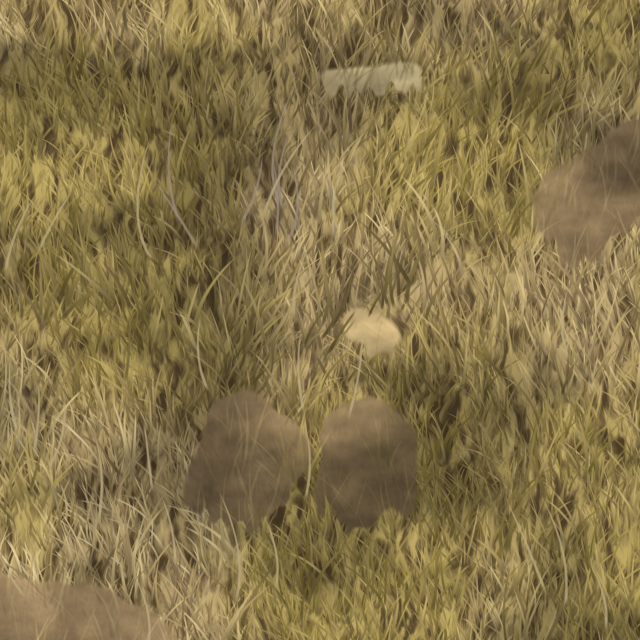
Reproduce this texture procedurally as a Shadertoy shader.

```glsl
// Dry hillside grass: fibrous ground, half-buried stones and layered tufts.
// Tufts are fans of parabolic blades on jittered grids, drawn back to front.

const vec3 UMBER = vec3(0.31, 0.25, 0.16);
const vec3 BROWN = vec3(0.49, 0.41, 0.30);
const vec3 STRAW = vec3(0.61, 0.53, 0.38);
const vec3 PALE  = vec3(0.73, 0.66, 0.50);
const vec3 MOSS  = vec3(0.40, 0.35, 0.16);
const vec3 OLIVE = vec3(0.61, 0.54, 0.31);
const vec3 TWIG  = vec3(0.60, 0.54, 0.48);

float hash(vec2 p) {
    return fract(sin(dot(p, vec2(127.1, 311.7))) * 43758.55);
}
vec2 hash2(vec2 p) {
    return vec2(hash(p), hash(p + 37.7));
}
float noise(vec2 p) {
    vec2 i = floor(p), f = fract(p);
    f = f * f * (3.0 - 2.0 * f);
    return mix(mix(hash(i), hash(i + vec2(1, 0)), f.x),
               mix(hash(i + vec2(0, 1)), hash(i + vec2(1, 1)), f.x), f.y);
}
float fbm(vec2 p) {
    float sum = 0.0, amp = 0.53;
    for (int i = 0; i < 4; i++) {
        sum += amp * noise(p);
        p = p * 2.03 + 11.3;
        amp *= 0.5;
    }
    return sum;
}
vec2 turn(vec2 p, float a) {
    float c = cos(a), s = sin(a);
    return vec2(c * p.x - s * p.y, s * p.x + c * p.y);
}
float greenness(vec2 p) {
    return 0.15 + 0.75 * smoothstep(0.32, 0.66, fbm(p * 4.0 + 8.0));
}
vec3 grassColor(float tone, float green) {
    vec3 dry = mix(BROWN * 0.84, STRAW, smoothstep(0.0, 0.6, tone));
    dry = mix(dry, PALE, smoothstep(0.6, 1.0, tone));
    return mix(dry, mix(MOSS, OLIVE, tone), green);
}

// Coverage of one blade in x, position along it in y
vec2 blade(vec2 q, float angle, float len, float bend, float width) {
    q = turn(q, angle);
    float t = q.y / len, slope = 2.0 * bend * t;
    float d = abs(q.x - bend * len * t * t) / sqrt(1.0 + slope * slope);
    float w = width * (1.0 - 0.7 * t * t);
    float soft = max(0.0015, 0.8 / iResolution.y);
    float ends = smoothstep(0.0, 0.15, t) * (1.0 - smoothstep(0.8, 1.0, t));
    return vec2((1.0 - smoothstep(w - soft, w + soft, d)) * ends, t);
}

// Paints a fan of blades growing from the root
vec3 tuft(vec3 col, vec2 p, vec2 root, float len, float width,
          float green, float cover, vec2 seed) {
    vec2 q = p - root;
    if (dot(q, q) > len * len * 1.7) return col;
    float lean = (noise(root * 4.5 + 3.0) - 0.5) * 0.7;
    float patchTone = 0.5 * noise(root * 6.0 + 20.0) - 0.25;
    for (int i = 0; i < 11; i++) {
        vec2 key = seed + float(i) * vec2(1.37, 2.91);
        vec2 a = hash2(key), b = hash2(key + 71.3);
        vec2 foot = (vec2(b.y, a.y) - 0.5) * len * vec2(0.65, 0.4);
        vec2 m = blade(q - foot, lean + (a.x - 0.5) * 1.1, len * mix(0.5, 1.0, a.y),
                       b.x - 0.5, width * mix(0.6, 1.3, b.y));
        float tone = clamp(fract(a.x * 7.0 + b.y * 3.0) + patchTone, 0.0, 1.0);
        vec3 ink = grassColor(tone, clamp(green + (b.x - 0.5) * 0.6, 0.0, 1.0));
        ink *= mix(0.72, 1.05, smoothstep(0.0, 0.6, m.y));
        col = mix(col, ink, m.x * cover);
    }
    return col;
}

// One grid of tufts, the rows nearest the viewer painted last
vec3 meadow(vec3 col, vec2 p, float size, float width, float cover, float id) {
    for (int y = 0; y >= -2; y--)
    for (int x = -1; x <= 1; x++) {
        vec2 cell = floor(p / size) + vec2(x, y), seed = cell + id * 17.3;
        vec2 root = (cell + 0.1 + 0.8 * hash2(seed + 5.1)) * size;
        float len = size * mix(0.8, 1.1, hash(seed + 9.4));
        col = tuft(col, p, root, len, width, greenness(root), cover, seed);
    }
    return col;
}

// Colour and coverage of a weathered stone, its foot frayed by grass
vec4 stone(vec2 p, vec2 centre, vec2 halfSize, float angle, vec3 tint) {
    vec2 q = turn(p - centre, angle);
    float r = min(halfSize.x, halfSize.y);
    q += 0.6 * r * (vec2(fbm(p * 13.0), fbm(p * 13.0 + 40.0)) - 0.5);
    float d = length(vec2(max(abs(q.x) - halfSize.x + r, 0.0),
                          max(abs(q.y) - halfSize.y + r, 0.0))) - r;
    float foot = 1.0 - smoothstep(-0.5, 0.6, q.y / halfSize.y);
    d += 0.04 * foot * (noise(p * vec2(90.0, 14.0)) - 0.4);
    float light = 0.78 + 0.12 * clamp(q.y / halfSize.y, -1.0, 1.0);
    light += 0.4 * fbm(p * vec2(30.0, 45.0));
    return vec4(tint * light, 1.0 - smoothstep(-0.006, 0.003, d));
}

void mainImage(out vec4 fragColor, in vec2 fragCoord) {
    vec2 p = fragCoord / iResolution.y;
    // Matted ground fibres with shadowed gaps
    vec2 warp = p + 0.07 * vec2(fbm(p * 9.0), fbm(p * 9.0 + 30.0));
    float fibre = smoothstep(0.2, 0.75, fbm(warp * vec2(110.0, 30.0)));
    vec3 col = mix(UMBER * 0.85, mix(STRAW, OLIVE, greenness(p)), fibre);
    for (float i = 0.0; i < 3.0; i++)
        col = meadow(col, p, 0.068 + 0.011 * i, 0.0016, 0.88, i);
    // Pale slabs, a grey outcrop and a split boulder
    vec4 stones[6] = vec4[6](
        stone(p, vec2(0.58, 0.876), vec2(0.082, 0.022), -0.08, PALE),
        stone(p, vec2(0.96, 0.71), vec2(0.14, 0.075), -0.65, BROWN * 0.95),
        stone(p, vec2(0.385, 0.27), vec2(0.092, 0.11), 0.12, BROWN * 0.92),
        stone(p, vec2(0.57, 0.28), vec2(0.080, 0.11), -0.08, BROWN * 0.88),
        stone(p, vec2(0.58, 0.485), vec2(0.048, 0.030), 0.3, STRAW * 1.06),
        stone(p, vec2(0.08, 0.03), vec2(0.20, 0.06), 0.25, BROWN));
    float rock = 0.0;
    for (int i = 0; i < 6; i++) {
        col = mix(col, stones[i].rgb, stones[i].a * 0.92);
        rock = max(rock, stones[i].a);
    }
    // Foreground grass, thinner over the stones
    float cover = 0.9 - 0.62 * rock;
    col = meadow(col, p, 0.105, 0.0018, cover, 3.0);
    col = meadow(col, p, 0.140, 0.0022, cover, 4.0);
    // Broad hollows and sunlit crowns
    float relief = fbm(p * vec2(6.0, 8.0) + 2.0);
    col *= mix(0.86, 1.24, smoothstep(0.25, 0.65, relief));
    // A few lush tufts
    for (float i = 0.0; i < 6.0; i++) {
        vec2 h = hash2(vec2(i, 12.6));
        vec2 root = vec2(0.06 + 0.11 * i, 0.40 + 0.16 * h.y);
        col = tuft(col, p, root, 0.15, 0.0026, 0.55, 0.9, h * 50.0);
    }
    // Grey twigs, then bleached stalks arching over the rest
    for (int i = 0; i < 32; i++) {
        bool twig = i < 8;
        vec2 h = hash2(vec2(i, 8.8)), k = hash2(vec2(i, 23.1));
        vec2 root = twig ? vec2(0.28, 0.6) + h * vec2(0.25, 0.08)
                         : vec2(h.x, h.y * 0.75 - 0.08);
        vec2 m = blade(p - root, (k.x - 0.5) * 1.4, mix(0.09, 0.18, k.y),
                       (h.y - k.x) * 0.9, 0.0021);
        col = mix(col, twig ? TWIG : PALE, m.x * 0.8);
    }
    fragColor = vec4(col, 1.0);
}
```
